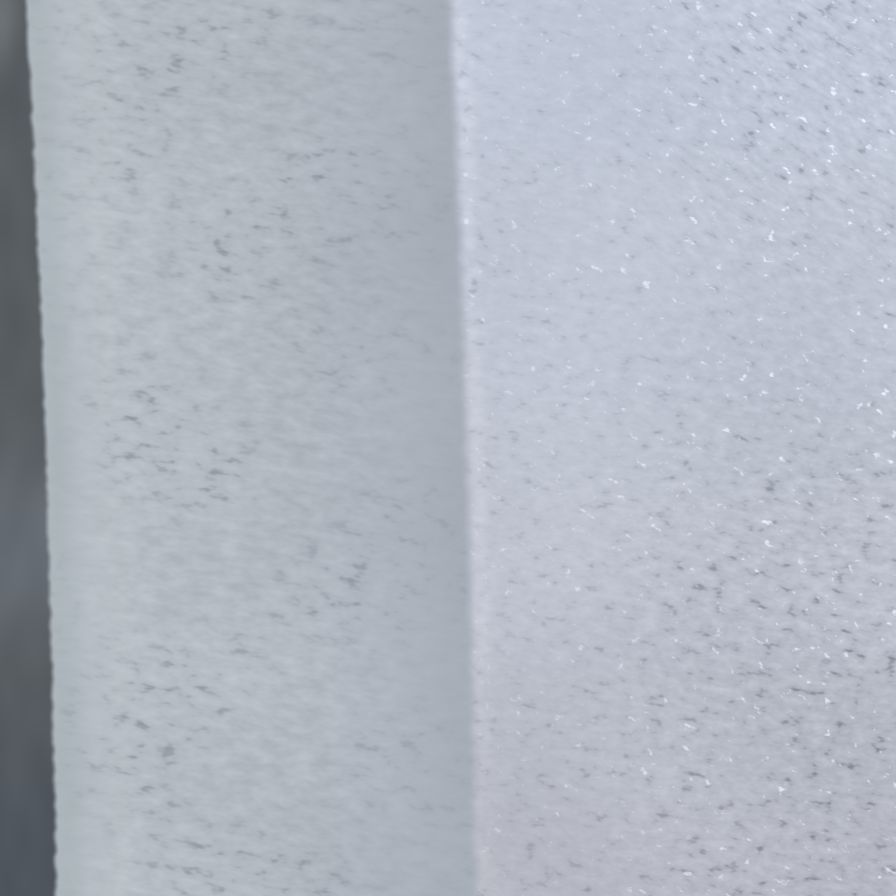
Reproduce this texture procedurally as a three.js fragment shader.

```glsl
// Two pale, matte faces of a rough block meeting at a near-vertical ridge,
// with a dark gap on the left. Curved borders split the plane, soft gradients
// shade each face, and stretched gradient noise makes the grain and glints.
#define GAP_COLOR vec3(0.345, 0.365, 0.380)
#define LEFT_COLOR vec3(0.705, 0.730, 0.760)
#define RIGHT_COLOR vec3(0.742, 0.762, 0.812)
#define RIDGE_SHADE 0.045
#define GRAIN_LEFT 0.075
#define GRAIN_RIGHT 0.085
#define GLINT 0.13
#define EDGE_SOFT 0.004

varying vec2 vUv;

vec2 hashGradient(vec2 cell) {
  vec3 p = fract(cell.xyx * vec3(0.1031, 0.1030, 0.0973));
  p += dot(p, p.yzx + 33.33);
  float angle = 6.2832 * fract((p.x + p.y) * p.z);
  return vec2(cos(angle), sin(angle));
}

float gradientNoise(vec2 p) {
  vec2 i = floor(p);
  vec2 f = p - i;
  vec2 u = f * f * f * (f * (f * 6.0 - 15.0) + 10.0);
  vec2 e = vec2(1.0, 0.0);
  float a = dot(hashGradient(i), f);
  float b = dot(hashGradient(i + e.xy), f - e.xy);
  float c = dot(hashGradient(i + e.yx), f - e.yx);
  float d = dot(hashGradient(i + e.xx), f - e.xx);
  return mix(mix(a, b, u.x), mix(c, d, u.x), u.y);
}

// Grain stretched along a direction that falls to the right by the angle.
float grain(vec2 p, float angle, vec2 scale) {
  float c = cos(angle), s = sin(angle);
  vec2 q = vec2(c * p.x - s * p.y, s * p.x + c * p.y) * scale + 40.0;
  float sum = 0.0;
  float weight = 0.55;
  for (int k = 0; k < 3; k++) {
    sum += weight * gradientNoise(q);
    q = q * 1.9 + 17.3;
    weight *= 0.65;
  }
  return sum;
}

float bump(float x, float center, float width) {
  float d = (x - center) / width;
  return exp(-d * d);
}

vec3 gapColor(vec2 p) {
  vec3 col = GAP_COLOR;
  col += vec3(0.055, 0.060, 0.075) * bump(p.y, 0.39, 0.09);
  col += vec3(0.08) * bump(p.y, 0.98, 0.05) * smoothstep(0.03, 0.0, p.x);
  col -= vec3(0.035, 0.030, 0.015) * smoothstep(0.30, 0.05, p.y);
  return col + 0.03 * gradientNoise(p * vec2(30.0, 14.0) + 9.0);
}

vec3 leftFace(vec2 p, float fromEdge, float toRidge) {
  vec3 col = LEFT_COLOR;
  // Shade deepens toward the ridge, and a worn strip follows the gap.
  col -= vec3(0.8, 0.75, 0.6) * RIDGE_SHADE * smoothstep(0.32, 0.02, toRidge);
  col -= vec3(0.020, 0.018, 0.014) * bump(toRidge, 0.0, 0.05);
  col -= vec3(0.035, 0.020, 0.028) * bump(fromEdge, 0.012, 0.018);
  col += vec3(0.012, 0.014, 0.010) * bump(fromEdge, 0.07, 0.035);
  col += 0.02 * gradientNoise(p * vec2(4.0, 6.0) + 3.0);
  // Smudged horizontal grain, with darker pits in patches.
  float calm = smoothstep(0.0, 0.11, fromEdge) * smoothstep(0.0, 0.2, toRidge);
  float amount = 0.25 + 0.75 * calm;
  float g = grain(p, 0.16, vec2(34.0, 72.0));
  float patches = smoothstep(-0.25, 0.3, gradientNoise(p * vec2(5.0, 7.0) + 21.0));
  col += GRAIN_LEFT * amount * g;
  col -= vec3(0.10, 0.095, 0.085) * amount * patches * smoothstep(0.10, 0.45, -g);
  return col;
}

vec3 rightFace(vec2 p, float fromRidge) {
  vec3 col = RIGHT_COLOR;
  // Cool light from above, warmer and dimmer toward the lower right.
  col += vec3(0.012, 0.020, 0.028) * smoothstep(0.4, 1.0, p.y);
  col -= vec3(0.026, 0.034, 0.044) * smoothstep(0.5, 0.0, p.y);
  col -= 0.018 * smoothstep(0.65, 1.0, p.x) * smoothstep(0.6, 0.2, p.y);
  col += 0.025 * gradientNoise(p * vec2(4.0, 5.0) + 31.0);
  // Grain turns from level to diagonal toward the upper right.
  float turn = smoothstep(0.35, 0.95, p.y) * smoothstep(0.5, 0.85, p.x);
  float level = grain(p, 0.15, vec2(44.0, 82.0));
  float slanted = grain(p + 5.0, 0.55, vec2(44.0, 88.0));
  float g = mix(level, slanted, turn);
  float rough = mix(0.6, 1.25, smoothstep(0.02, 0.42, fromRidge));
  col += GRAIN_RIGHT * rough * g;
  col -= 0.10 * rough * smoothstep(0.16, 0.5, -g);
  // Small bright glints on the peaks of a finer grain.
  float fine = grain(p + 11.0, 0.5, vec2(62.0, 90.0));
  col += GLINT * rough * smoothstep(0.22, 0.48, fine);
  return col;
}

void main() {
  vec2 p = vUv;
  float fray = gradientNoise(vec2(p.y * 75.0, 2.5));
  float edgeX = 0.0625 - 0.0125 * p.y - 0.021 * p.y * p.y + 0.0025 * fray;
  float ridgeX = 0.531 - 0.012 * p.y - 0.016 * p.y * p.y;
  ridgeX += 0.003 * gradientNoise(vec2(p.y * 55.0, 8.5));
  float fromEdge = p.x - edgeX;
  float fromRidge = p.x - ridgeX;

  vec3 left = leftFace(p, max(fromEdge, 0.0), max(-fromRidge, 0.0));
  vec3 right = rightFace(p, max(fromRidge, 0.0));
  vec3 col = mix(left, right, smoothstep(-0.008, 0.008, fromRidge));

  // Broken highlight along the ridge.
  float worn = 0.6 + 0.8 * gradientNoise(p * vec2(60.0, 48.0) + 4.0);
  col += vec3(0.045, 0.042, 0.038) * worn * bump(fromRidge, 0.011, 0.010);

  col = mix(gapColor(p), col, smoothstep(-EDGE_SOFT, EDGE_SOFT, fromEdge));
  gl_FragColor = vec4(clamp(col, 0.0, 1.0), 1.0);
}
```
